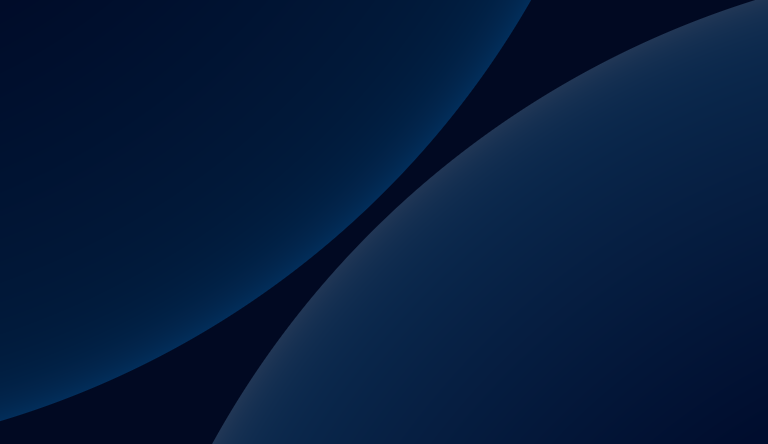
Give the GLSL for this background, as a WebGL 2 fragment shader.

```glsl
#version 300 es
precision highp float;
// Two huge dark blue discs nearly meet along a diagonal, with a navy gap between.
// Each disc is a circle distance function: its fill fades with depth below the
// edge, and an exponential glow lights the rim.

uniform vec2 u_resolution;
out vec4 fragColor;

const vec3 GAP_NAVY = vec3(0.004, 0.036, 0.132);

// Depth below the edge of a circle: positive inside, negative outside.
float circleDepth(vec2 p, vec2 center, float radius) {
    return radius - length(p - center);
}

// Fill that fades from the edge to the heart, plus a glow along the rim.
vec3 discColor(float depth, vec3 edge, vec3 heart, float reach, vec3 rim, float rimWidth) {
    float inside = max(depth, 0.0);
    vec3 fill = mix(edge, heart, clamp(inside / reach, 0.0, 1.0));
    return fill + rim * exp(-inside / rimWidth);
}

// Antialiased coverage, one pixel wide.
float coverage(float depth, float pixel) {
    return clamp(depth / pixel + 0.5, 0.0, 1.0);
}

void main() {
    // Canvas height is one unit.
    float pixel = 1.0 / u_resolution.y;
    vec2 p = gl_FragCoord.xy * pixel;

    float upperDepth = circleDepth(p, vec2(-0.590, 2.024), 2.059);
    float lowerDepth = circleDepth(p, vec2(2.331, -1.019), 2.115);

    // Upper left disc: deep blue with a saturated rim.
    vec3 upper = discColor(upperDepth, vec3(0.004, 0.115, 0.245), vec3(0.0, 0.045, 0.160),
                           0.88, vec3(0.006, 0.065, 0.110), 0.065);

    // Lower right disc: brighter blue with a greyish rim.
    vec3 lower = discColor(lowerDepth, vec3(0.042, 0.170, 0.315), vec3(0.0, 0.052, 0.180),
                           0.90, vec3(0.090, 0.045, 0.020), 0.055);

    vec3 color = mix(GAP_NAVY, upper, coverage(upperDepth, pixel));
    color = mix(color, lower, coverage(lowerDepth, pixel));
    fragColor = vec4(color, 1.0);
}
```
